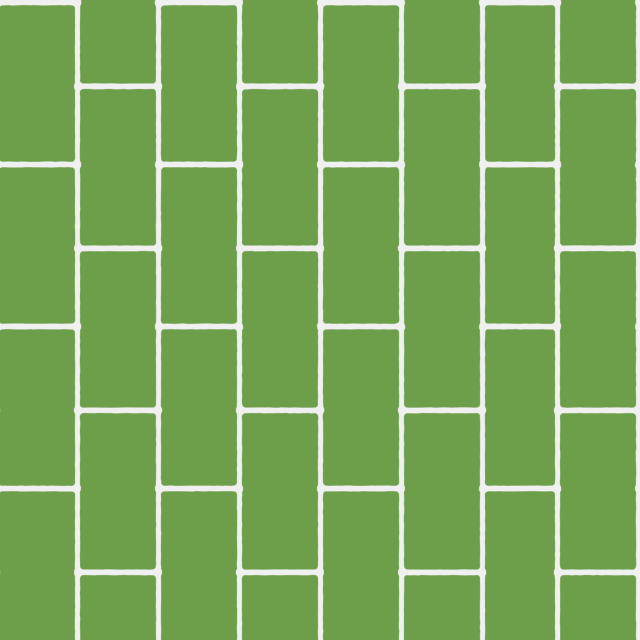
Write a WebGL 1 fragment shader that draws this pattern.

```glsl
precision highp float;
// Upright green tiles in a running bond, split by pale grout. Each pixel finds its
// column and tile, then a rounded box distance, roughened by noise and by small
// grout nibs where neighbouring joints butt in, separates tile from grout.

uniform vec2 u_resolution;

float hash(vec2 p) {
    return fract(sin(dot(p, vec2(127.1, 311.7))) * 43758.5);
}

float valueNoise(vec2 p) {
    vec2 i = floor(p);
    vec2 f = fract(p);
    f = f * f * (3.0 - 2.0 * f);
    return mix(mix(hash(i), hash(i + vec2(1.0, 0.0)), f.x),
               mix(hash(i + vec2(0.0, 1.0)), hash(i + 1.0), f.x), f.y);
}

float roundedBox(vec2 p, vec2 halfSize, float radius) {
    vec2 q = abs(p) - halfSize + radius;
    return length(max(q, 0.0)) + min(max(q.x, q.y), 0.0) - radius;
}

// Height relative to the tile centre, in tile widths; tiles are two widths tall
float tileHeight(float depth, float stagger) {
    return 2.0 * (fract(depth - 0.0154 - 0.5175 * stagger) - 0.5);
}

void main() {
    vec2 uv = gl_FragCoord.xy / u_resolution;
    float columns = 7.901;
    float x = uv.x * columns + 0.043;
    float depth = (1.0 - uv.y) * columns * 0.5;

    // The seventh column is narrower, so later columns move left
    x += 0.074 * step(6.926, x);
    float column = floor(x);
    float halfWidth = abs(column - 6.0) < 0.5 ? 0.463 : 0.5;
    float stagger = mod(column, 2.0);
    vec2 local = vec2(x - column - halfWidth, tileHeight(depth, stagger));

    // Rounded tile inset by half a joint on each side
    float dist = roundedBox(local, vec2(halfWidth - 0.031, 0.965), 0.042);

    // Nibs opposite the neighbouring joints, and slightly uneven edges
    float toNeighbourJoint = 1.0 - abs(tileHeight(depth, 1.0 - stagger));
    dist += 0.012 * (1.0 - smoothstep(0.015, 0.05, toNeighbourJoint));
    dist += 0.006 * (valueNoise(uv * 150.0) - 0.5);

    float soft = max(0.01, 0.75 * columns / u_resolution.x);
    float grout = smoothstep(-soft, soft, dist);
    vec3 color = mix(vec3(0.427, 0.624, 0.290), vec3(0.945, 0.942, 0.945), grout);
    gl_FragColor = vec4(color, 1.0);
}
```
